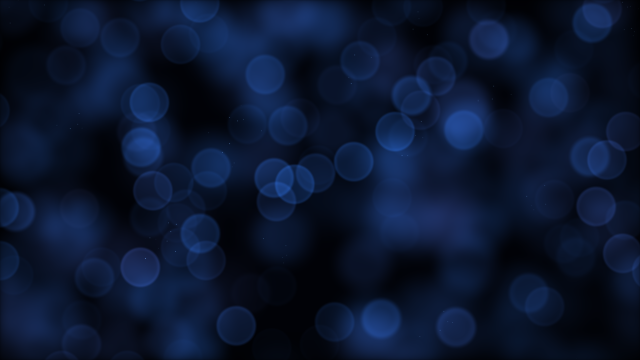
This background is drawn by a Shadertoy shader. Its source:

```glsl
// Out-of-focus blue lights on a near-black field: wide blurred glows,
// crisp translucent discs with thin rims, and clustered dust specks.
// All are scattered by an integer hash and added, then dimmed at the edges.

const int   GLOW_COUNT   = 200;
const int   DISC_COUNT   = 100;
const int   SPECK_COUNT  = 90;
const int   SPECKS_PER_CLUSTER = 5;
const float MARGIN       = 0.06;    // overscan, in canvas heights
const float GLOW_RADIUS  = 0.070;
const float DISC_RADIUS  = 0.055;
const float SPECK_RADIUS = 0.0011;
const float CLUSTER_SIZE = 0.11;
const vec2  GLOW_POWER   = vec2(0.040, 0.150);  // faintest, brightest
const vec2  DISC_POWER   = vec2(0.025, 0.200);
const float SPECK_POWER  = 0.32;
const float VIGNETTE     = 0.13;
const vec3  BASE   = vec3(0.004, 0.009, 0.030);
const vec3  BLUE   = vec3(0.19, 0.50, 1.00);
const vec3  VIOLET = vec3(0.38, 0.50, 1.00);
const vec3  MAUVE  = vec3(0.65, 0.50, 0.75);
const vec3  DUST   = vec3(0.55, 0.78, 1.00);

// Three random values in 0..1 for item i of a named stream.
vec3 hash3(int i, int stream) {
    uvec3 v = uvec3(uint(i), uint(stream), 17u) * 1664525u + 1013904223u;
    v.x += v.y * v.z; v.y += v.z * v.x; v.z += v.x * v.y;
    v ^= v >> 16u;
    v.x += v.y * v.z; v.y += v.z * v.x; v.z += v.x * v.y;
    return vec3(v >> 8u) / 16777216.0;
}

vec2 scatter(vec2 rnd, float aspect) {
    return mix(vec2(-MARGIN), vec2(aspect, 1.0) + MARGIN, rnd);
}

// Mostly blue, sometimes leaning to violet.
vec3 tint(float rnd) {
    return mix(BLUE, VIOLET, rnd * rnd * rnd);
}

vec3 glows(vec2 p, float aspect) {
    vec3 sum = vec3(0.0);
    for (int i = 0; i < GLOW_COUNT; i++) {
        vec3 place = hash3(i, 1), look = hash3(i, 2);
        float d = length(p - scatter(place.xy, aspect));
        float radius = GLOW_RADIUS * mix(0.85, 1.15, look.x);
        float blur = mix(0.025, 0.068, look.y);
        float cover = 1.0 - smoothstep(radius - blur, radius + blur, d);
        sum += tint(look.z) * cover * mix(GLOW_POWER.x, GLOW_POWER.y, place.z);
    }
    return sum;
}

vec3 discs(vec2 p, float aspect, float px) {
    vec3 sum = vec3(0.0);
    for (int i = 0; i < DISC_COUNT; i++) {
        vec3 place = hash3(i, 3), look = hash3(i, 4);
        vec2 q = p - scatter(place.xy, aspect);
        float d = length(q) - DISC_RADIUS;
        float edge = px + mix(0.001, 0.006, look.x * look.x);
        float fill = 1.0 - smoothstep(-edge, edge, d);
        // Slight vertical shading and a thin bright rim.
        float shade = 0.92 + 0.20 * (look.y - 0.3) * q.y / DISC_RADIUS;
        float rim = 0.28 * (1.0 - smoothstep(0.0, 2.0 * edge, abs(d + edge)));
        float power = mix(DISC_POWER.x, DISC_POWER.y, place.z * place.z);
        vec3 hue = mix(tint(look.z), MAUVE, step(0.94, look.y) * 0.6);
        sum += hue * power * fill * (shade + rim);
    }
    return sum;
}

vec3 specks(vec2 p, float aspect, float px) {
    float sum = 0.0;
    float size = max(SPECK_RADIUS, 0.5 * px);
    for (int i = 0; i < SPECK_COUNT; i++) {
        vec3 rnd = hash3(i, 5);
        vec2 center = scatter(hash3(i / SPECKS_PER_CLUSTER, 6).xy, aspect);
        vec2 q = (p - center - (rnd.xy - 0.5) * CLUSTER_SIZE) / size;
        sum += rnd.z * exp(-dot(q, q));
    }
    return DUST * SPECK_POWER * sum;
}

void mainImage(out vec4 fragColor, in vec2 fragCoord) {
    float px = 1.0 / iResolution.y;
    float aspect = iResolution.x * px;
    vec2 p = fragCoord * px;
    vec2 uv = fragCoord / iResolution.xy;

    vec3 color = BASE + glows(p, aspect) + discs(p, aspect, px);
    color += specks(p, aspect, px);

    // Fade towards the borders.
    vec2 fade = 4.0 * uv * (1.0 - uv);
    color *= pow(fade.x * fade.y, VIGNETTE);
    fragColor = vec4(color, 1.0);
}
```
